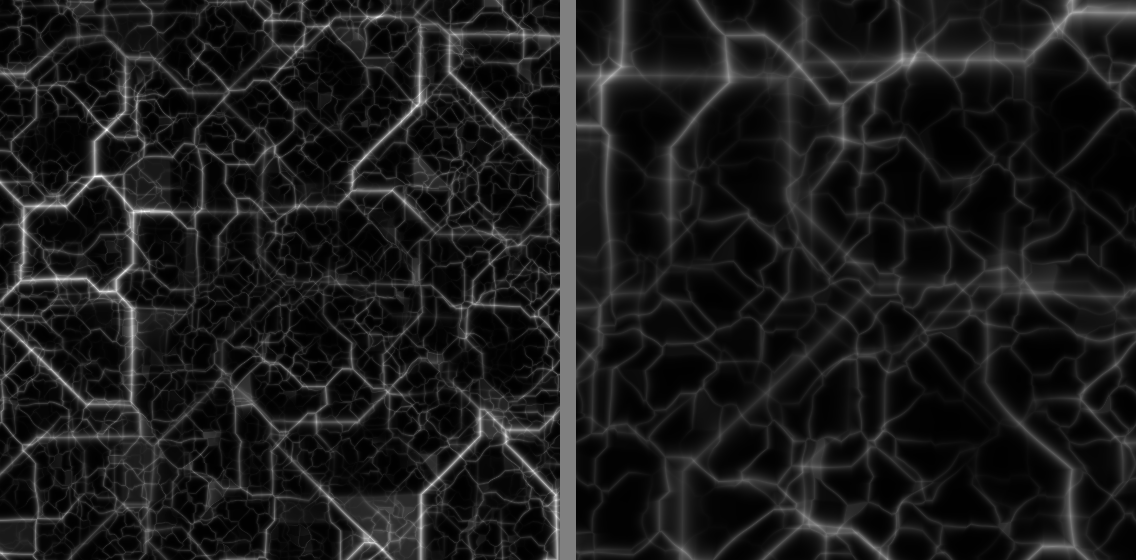
Left, the full canvas; right, a detail of the centre.
A three.js fragment shader for this texture:

```glsl
varying vec2 vUv;

vec2 hash2(vec2 p) {
  vec3 q = fract(vec3(p.xyx) * vec3(0.1031, 0.1030, 0.0973));
  q += dot(q, q.yzx + 33.33);
  return fract((q.xx + q.yz) * q.zy);
}

vec2 smoothNoise(vec2 p) {
  vec2 cell = floor(p);
  vec2 f = fract(p);
  f = f * f * (3.0 - 2.0 * f);
  return mix(
    mix(hash2(cell), hash2(cell + vec2(1.0, 0.0)), f.x),
    mix(hash2(cell + vec2(0.0, 1.0)), hash2(cell + 1.0), f.x), f.y);
}

// Gap between the two nearest seeds in the Manhattan metric: zero on cell borders
float borderGap(vec2 p) {
  vec2 cell = floor(p);
  float nearest = 9.0;
  float second = 9.0;
  for (int y = -2; y <= 2; y++) {
    for (int x = -2; x <= 2; x++) {
      vec2 neighbour = cell + vec2(float(x), float(y));
      vec2 offset = abs(neighbour + hash2(neighbour) - p);
      float dist = offset.x + offset.y;
      second = min(second, max(nearest, dist));
      nearest = min(nearest, dist);
    }
  }
  return second - nearest;
}

void main() {
  float glow = 0.004;
  float scale = 4.0;
  float strength = 0.72;

  // Layers of veins, each finer, fainter and more crooked than the last
  for (int i = 0; i < 4; i++) {
    float layer = float(i);
    vec2 p = vUv * scale + 37.0 + layer * 19.3;
    vec2 wobble = smoothNoise(p * 2.7) - 0.5;
    float gap = borderGap(p + wobble * (0.03 + 0.05 * layer));

    // Brightness drifts along the veins
    float drift = smoothNoise(p * 0.8 + 71.0).x;
    float fade = mix(0.12, 1.0, smoothstep(0.15, 0.9, drift));

    float width = 0.035 + 0.003 * scale;
    glow += strength * fade * exp(-gap / width);

    scale *= 2.0;
    strength *= 0.62;
  }

  gl_FragColor = vec4(vec3(min(glow, 1.0)), 1.0);
}
```
